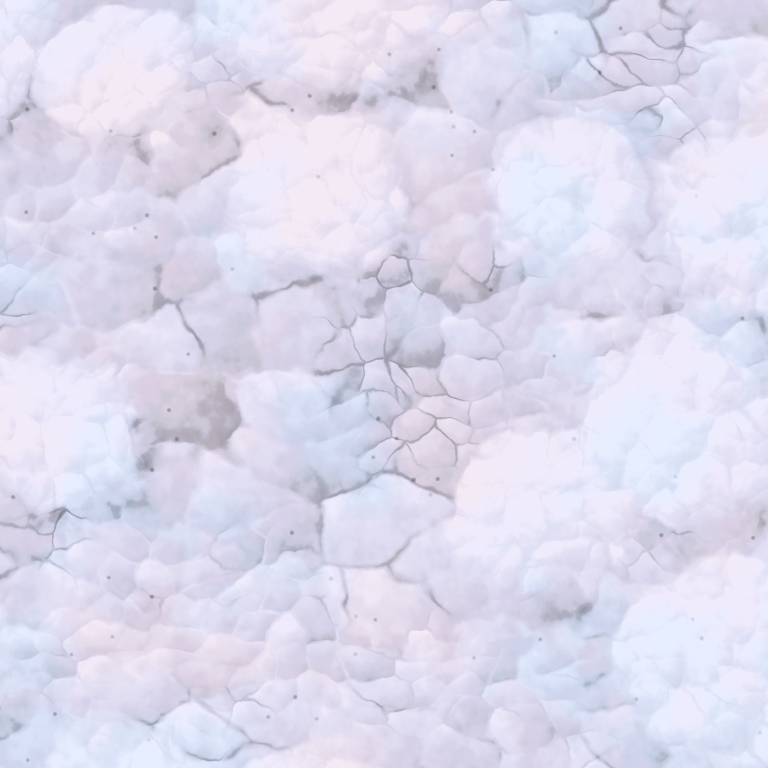
This texture is drawn by a WebGL 1 fragment shader. Its source:

```glsl
precision highp float;
uniform vec2 u_resolution;

const float BOULDER_SCALE = 3.7;
const float BOULDER_SHARE = 0.72;
const float STONE_SCALE = 10.5;
const float RUBBLE_SCALE = 23.0;
const float LUMP_SCALE = 17.0;
const float SPECK_SCALE = 38.0;
const float SPECK_SHARE = 0.05;
const vec2 STRETCH = vec2(0.87, 1.12);
const vec2 LIGHT = vec2(-0.5, 0.86);
const vec2 SHADOW_SHIFT = vec2(0.035, -0.04);

const vec3 SHADOW = vec3(0.70, 0.69, 0.76);
const vec3 SLATE = vec3(0.79, 0.79, 0.865);
const vec3 LILAC = vec3(0.84, 0.82, 0.91);
const vec3 PALE = vec3(0.88, 0.87, 0.95);
const vec3 WHITE = vec3(0.94, 0.92, 0.985);
const vec3 COOL_TINT = vec3(-0.035, 0.012, 0.015);
const vec3 WARM_TINT = vec3(0.018, -0.004, -0.025);

float hash(vec2 p) {
  return fract(sin(dot(p, vec2(127.1, 311.7))) * 43758.5453);
}

vec2 hash2(vec2 p) {
  return vec2(hash(p), hash(p + 57.3));
}

float noise(vec2 p) {
  vec2 i = floor(p), f = fract(p);
  f = f * f * (3.0 - 2.0 * f);
  return mix(mix(hash(i), hash(i + vec2(1.0, 0.0)), f.x),
             mix(hash(i + vec2(0.0, 1.0)), hash(i + 1.0), f.x), f.y);
}

float fbm(vec2 p) {
  float sum = 0.0, weight = 0.5;
  for (int i = 0; i < 4; i++) {
    sum += weight * noise(p);
    p = mat2(1.6, 1.2, -1.2, 1.6) * p + 11.7;
    weight *= 0.5;
  }
  return sum / 0.9375;
}

vec2 warp(vec2 p, float scale) {
  return vec2(fbm(p * scale), fbm(p * scale + 31.4)) - 0.5;
}

// Cellular stones: xy = offset from the centre, z = gap to the border, w = id
vec4 stones(vec2 p) {
  vec2 cell = floor(p), offset = vec2(0.0), id = vec2(0.0);
  float nearest = 9.0, second = 9.0;
  for (int y = -1; y <= 1; y++) {
    for (int x = -1; x <= 1; x++) {
      vec2 c = cell + vec2(float(x), float(y));
      vec2 r = p - c - hash2(c);
      float d = length(r) - 0.25 * hash(c + 8.1);
      if (d < nearest) {
        second = nearest;
        nearest = d;
        offset = r;
        id = c;
      } else {
        second = min(second, d);
      }
    }
  }
  return vec4(offset, second - nearest, hash(id + 3.7));
}

// Tone of lit stones; borders sink to a crevice tone so edges stay smooth
float stoneTone(vec4 s, float variety, float relief, float crevice) {
  float face = 0.5 + variety * (s.w - 0.5) + relief * dot(s.xy, LIGHT);
  return mix(crevice, face, smoothstep(0.0, 0.14, s.z));
}

// Scattered boulders: xy = offset from the centre, z = depth inside the rim
vec3 boulders(vec2 p) {
  p *= BOULDER_SCALE;
  vec2 cell = floor(p);
  vec3 best = vec3(0.0, 0.0, -1.0);
  for (int y = -1; y <= 1; y++) {
    for (int x = -1; x <= 1; x++) {
      vec2 c = cell + vec2(float(x), float(y));
      vec2 r = p - c - 0.2 - 0.6 * hash2(c + 19.0);
      float depth = 1.0 - length(r * vec2(0.95, 1.08)) / mix(0.38, 0.6, hash(c + 4.4));
      if (hash(c + 71.0) < BOULDER_SHARE && depth > best.z) best = vec3(r, depth);
    }
  }
  return best;
}

vec3 palette(float t) {
  vec3 c = mix(SHADOW, SLATE, smoothstep(0.0, 0.2, t));
  c = mix(c, LILAC, smoothstep(0.18, 0.4, t));
  c = mix(c, PALE, smoothstep(0.38, 0.65, t));
  c = mix(c, WHITE, smoothstep(0.62, 0.95, t));
  return c * (1.0 + 0.45 * clamp(t, -0.7, 0.0));
}

void main() {
  vec2 uv = gl_FragCoord.xy / u_resolution.y;
  vec2 p = uv + 0.07 * warp(uv, 9.0) + 0.012 * warp(uv, 45.0);
  float grain = fbm(uv * 60.0) - 0.5;
  float broad = fbm(uv * 5.0 + 6.0);

  // Ground of flat stones with patches of rubble
  float crevice = mix(0.62, -0.15, smoothstep(0.35, 0.75, fbm(uv * 14.0 + 40.0)));
  vec4 stone = stones(p * STONE_SCALE * STRETCH);
  vec4 rubble = stones(p * RUBBLE_SCALE * STRETCH + 13.0);
  float rubbleMask = smoothstep(0.42, 0.62, fbm(uv * 8.0 + 80.0));
  float tone = mix(stoneTone(stone, 0.45, 0.45, crevice),
                   stoneTone(rubble, 0.5, 0.5, crevice), 0.75 * rubbleMask);
  tone += 0.5 * (broad - 0.5) + 0.45 * grain;

  // Gritty shade to the lower right of the boulders
  float shade = smoothstep(-0.05, 0.25, boulders(p - SHADOW_SHIFT).z);
  float grit = fbm(uv * 38.0 + 21.0);
  shade *= smoothstep(0.4, 0.6, fbm(uv * 6.0 + 90.0));
  tone -= shade * (0.22 + 1.6 * max(grit - 0.48, 0.0));

  // Bright lumpy boulders
  vec4 lump = stones(p * LUMP_SCALE + 5.0);
  vec4 crumb = stones(p * LUMP_SCALE * 2.1 + 29.0);
  vec3 boulder = boulders(p);
  float cover = smoothstep(0.0, 0.12, boulder.z + 0.12 * min(lump.z, 0.5) - 0.03);
  float lumpTone = 0.28 + 0.65 * stoneTone(lump, 0.25, 0.5, 0.35)
                 + 0.35 * stoneTone(crumb, 0.3, 0.4, 0.4)
                 + 0.3 * dot(boulder.xy, LIGHT)
                 + 0.22 * smoothstep(0.0, 0.4, boulder.z) - 0.08;
  tone = mix(tone, lumpTone + 0.4 * grain, cover);

  // Sparse dark specks
  vec2 speckCell = floor(uv * SPECK_SCALE);
  vec2 speckOffset = fract(uv * SPECK_SCALE) - 0.25 - 0.5 * hash2(speckCell);
  float speck = 1.0 - smoothstep(0.03, 0.16, length(speckOffset));
  tone -= 0.6 * speck * step(1.0 - SPECK_SHARE, hash(speckCell + 2.2));

  // Cool and warm tints
  float hue = fbm(uv * 7.0 + 55.0) + 0.22 * (stone.w - 0.5) * smoothstep(0.0, 0.14, stone.z) * (1.0 - cover);
  vec3 color = palette(tone);
  color += COOL_TINT * smoothstep(0.5, 0.75, hue) + WARM_TINT * smoothstep(0.5, 0.28, hue);
  gl_FragColor = vec4(color, 1.0);
}
```
